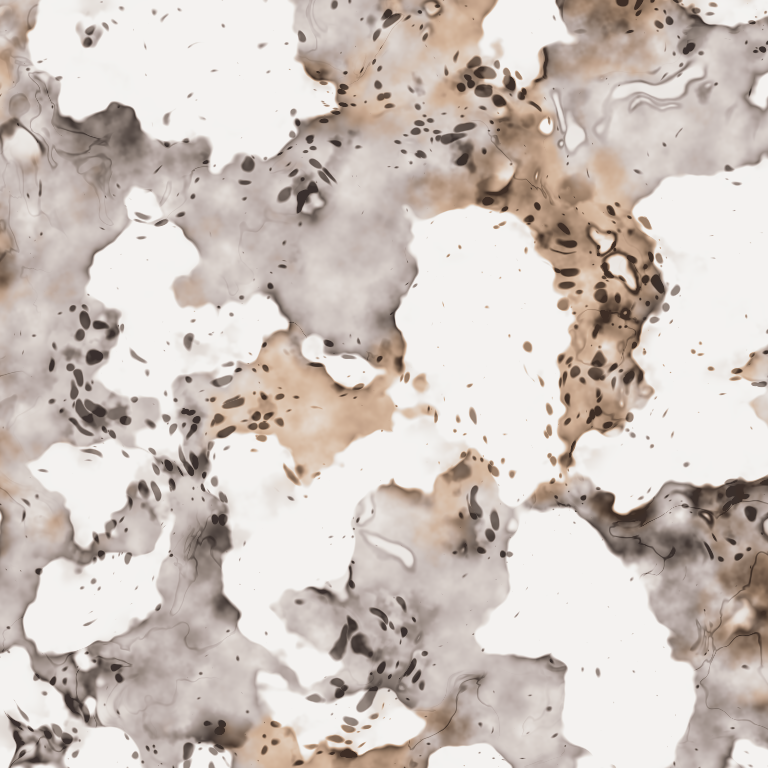
This texture is drawn by a WebGL 1 fragment shader. Its source:

```glsl
precision highp float;
// Stained porous tissue: beige and rusty flesh, white voids, bubbles and dark specks.
uniform vec2 u_resolution;

float hash(vec2 p) {
  vec3 h = fract(p.xyx * 0.1031);
  h += dot(h, h.yzx + 33.33);
  return fract((h.x + h.y) * h.z);
}

float valueNoise(vec2 p) {
  vec2 cell = floor(p), f = fract(p);
  vec2 s = f * f * f * (f * (f * 6.0 - 15.0) + 10.0);
  float low = mix(hash(cell), hash(cell + vec2(1.0, 0.0)), s.x);
  float high = mix(hash(cell + vec2(0.0, 1.0)), hash(cell + vec2(1.0)), s.x);
  return mix(low, high, s.y);
}

// Fractal noise centred on zero
float fbm(vec2 p) {
  float sum = 0.0, amp = 0.5;
  for (int i = 0; i < 4; i++) {
    sum += amp * (valueNoise(p) - 0.5);
    p = mat2(1.6, 1.2, -1.2, 1.6) * p + 17.3;
    amp *= 0.5;
  }
  return sum;
}

// Signed distances to the nearest and second nearest scattered disc
vec2 discs(vec2 p, float minRadius, float maxRadius) {
  vec2 cell = floor(p), nearest = vec2(9.0);
  for (int y = -1; y <= 1; y++) {
    for (int x = -1; x <= 1; x++) {
      vec2 id = cell + vec2(float(x), float(y));
      vec2 centre = id + vec2(hash(id + 11.7), hash(id + 47.2));
      float d = distance(p, centre) - mix(minRadius, maxRadius, hash(id + 83.9));
      nearest = vec2(min(nearest.x, d), min(nearest.y, max(nearest.x, d)));
    }
  }
  return nearest;
}

// From void white through flesh to dark clots
vec3 stainRamp(float shade) {
  float s = clamp(shade, 0.0, 1.0) * 5.0;
  vec3 c = mix(vec3(0.955, 0.95, 0.942), vec3(0.85, 0.81, 0.78), clamp(s, 0.0, 1.0));
  c = mix(c, vec3(0.73, 0.67, 0.64), clamp(s - 1.0, 0.0, 1.0));
  c = mix(c, vec3(0.58, 0.52, 0.48), clamp(s - 2.0, 0.0, 1.0));
  c = mix(c, vec3(0.40, 0.35, 0.32), clamp(s - 3.0, 0.0, 1.0));
  return mix(c, vec3(0.23, 0.19, 0.175), clamp(s - 4.0, 0.0, 1.0));
}

void main() {
  vec2 p = gl_FragCoord.xy / min(u_resolution.x, u_resolution.y);
  vec2 warp = vec2(fbm(p * 6.0 + 3.1), fbm(p * 6.0 + 58.4));
  vec2 q = p + 0.3 * warp;

  // Large ragged voids; body is positive inside the tissue
  float body = discs(q * 4.0 + 20.0, 0.15, 0.52).x + 0.9 * fbm(p * 10.0 + 31.0);
  float tissue = smoothstep(-0.02, 0.03, body);

  // Flesh: cloudy density, fine grain and fibres
  float busy = smoothstep(-0.08, 0.2, fbm(q * 5.0 + 71.0));
  float grain = fbm(p * 24.0 + 5.0);
  float fibre = 1.0 - smoothstep(0.0, 0.03, abs(fbm(q * 13.0 + 90.0)));
  float shade = 0.24 + 0.2 * busy + (0.4 + 0.8 * busy) * grain + 0.25 * fibre * busy;

  // Patchy dark rim along the voids
  float patchy = smoothstep(-0.1, 0.2, fbm(p * 13.0 + 44.0));
  shade += 0.65 * patchy * exp(-14.0 * max(body, 0.0));

  // Packed pale bubbles with dark walls
  float bubbleZone = smoothstep(0.0, 0.08, fbm(p * 4.0 + 26.0));
  vec2 disc = discs(p * 15.0 + 4.0 * warp, -0.1, 0.52);
  float inside = min(-disc.x, 0.5 * (disc.y - disc.x)) + 0.25 * grain;
  float wall = 1.0 - smoothstep(0.0, 0.14, abs(inside));
  shade = mix(shade, 0.04, 0.9 * bubbleZone * smoothstep(0.0, 0.09, inside));
  shade += 0.4 * bubbleZone * wall * (0.4 + patchy);
  shade = mix(0.0, max(shade, 0.0), tissue);

  // Clots and specks gather near the rims and drift into the voids
  float cluster = smoothstep(-0.05, 0.22,
      fbm(p * 6.0 + 12.0) + 0.15 * exp(-8.0 * abs(body)));
  cluster *= smoothstep(-0.3, 0.0, body);
  float speckDistance = discs(p * 58.0 + 9.0 * warp, -0.3, 0.5).x
      + 0.4 * (1.0 - cluster) + 0.6 * grain;
  float specks = 1.0 - smoothstep(-0.12, 0.1, speckDistance);
  float clots = cluster * smoothstep(0.06, 0.2, fbm(p * 20.0 + 64.0));
  shade += 0.6 * specks + 0.5 * clots * (0.3 + 0.7 * tissue);

  // Rusty stain in some regions, a cool lilac grey in the others
  float rust = smoothstep(-0.04, 0.16, fbm(q * 4.5 + 37.0) + 0.3 * grain);
  vec3 tint = mix(vec3(0.99, 1.0, 1.02), vec3(1.05, 0.955, 0.85), rust);
  vec3 color = stainRamp(shade);
  color *= mix(vec3(1.0), tint, smoothstep(0.05, 0.35, shade));
  gl_FragColor = vec4(color, 1.0);
}
```
